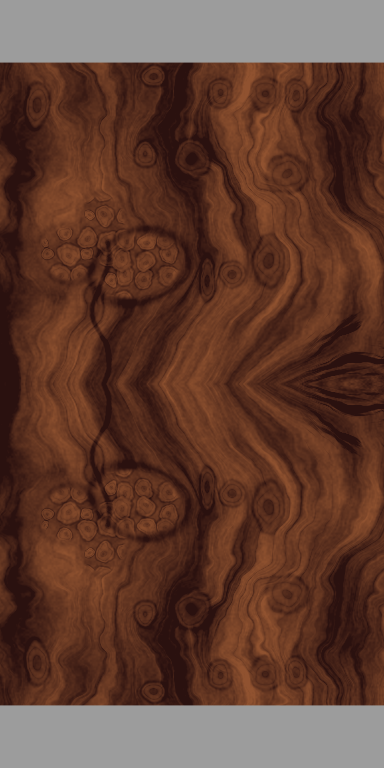
Give the GLSL for this texture, as a Shadertoy shader.

```glsl
float hash(vec2 p) {
    vec3 q = fract(vec3(p.xyx) * 0.1031);
    q += dot(q, q.yzx + 33.33);
    return fract((q.x + q.y) * q.z);
}

float noise(vec2 p) {
    vec2 i = floor(p), f = fract(p);
    f = f * f * (3.0 - 2.0 * f);
    return mix(mix(hash(i), hash(i + vec2(1, 0)), f.x),
               mix(hash(i + vec2(0, 1)), hash(i + vec2(1, 1)), f.x), f.y);
}

float fbm(vec2 p) {
    float sum = 0.0, amp = 0.5;
    for (int i = 0; i < 4; i++) {
        sum += amp * noise(p);
        p = p * 2.03 + 17.3;
        amp *= 0.5;
    }
    return sum / 0.9375;
}

float blob(vec2 p, vec2 center, vec2 radius) {
    vec2 q = (p - center) / radius;
    return exp(-dot(q, q));
}

float ridge(float n, float sharpness) {
    return pow(1.0 - abs(2.0 * n - 1.0), sharpness);
}

// Solitary knots: center, radii
const vec4 knots[11] = vec4[11](
    vec4(0.096, 0.727, 0.028, 0.055), vec4(0.378, 0.600, 0.030, 0.036),
    vec4(0.500, 0.590, 0.045, 0.050), vec4(0.400, 0.800, 0.032, 0.030),
    vec4(0.690, 0.755, 0.040, 0.040), vec4(0.770, 0.750, 0.026, 0.036),
    vec4(0.745, 0.545, 0.050, 0.045), vec4(0.605, 0.285, 0.030, 0.032),
    vec4(0.700, 0.320, 0.035, 0.060), vec4(0.540, 0.270, 0.018, 0.055),
    vec4(0.575, 0.760, 0.032, 0.040));

// Cellular cluster of ringed pips; returns a tone offset
float burlPips(vec2 p) {
    vec2 q = p * 19.0 + 0.5 * vec2(fbm(p * 22.0), fbm(p * 22.0 + 40.0));
    vec2 cell = floor(q);
    float tone = -0.06;
    for (int y = -1; y <= 1; y++)
    for (int x = -1; x <= 1; x++) {
        vec2 id = cell + vec2(x, y);
        vec2 center = id + 0.25 + 0.5 * vec2(hash(id), hash(id + 31.0));
        float radius = 0.22 + 0.34 * hash(id + 77.0);
        float d = length(q - center) / radius;
        float pip = 0.2 - 0.2 * ridge(fract(d * 2.0), 3.0) - 0.35 * exp(-d * d * 30.0);
        tone = mix(tone, pip, 1.0 - smoothstep(0.9, 1.1, d));
        tone -= 0.26 * exp(-pow((d - 1.08) / 0.12, 2.0));
    }
    return max(tone, -0.5);
}

float woodTone(vec2 p) {
    float x = p.x, m = p.y;
    vec2 warp = vec2(fbm(p * vec2(5, 6)), fbm(p * vec2(5, 6) + 50.0)) - 0.5;
    float wild = smoothstep(0.1, 0.55, m);

    // Grain coordinate: sweeping bend, chevrons at the seam, turbulence
    float bend = 0.085 * (1.0 - exp(-9.0 * m)) + 0.11 * blob(vec2(m, 0), vec2(0.34, 0), vec2(0.16));
    float u = x - bend * smoothstep(-0.1, 0.5, x);
    u -= 0.16 * smoothstep(0.55, 1.0, x) * m * 10.0 * exp(1.0 - m * 10.0);
    u += warp.x * mix(0.05, 0.16, wild);
    u += 0.022 * (noise(vec2(x * 9.0, m * 17.0)) - 0.5);
    for (int i = 0; i < 11; i++) {
        vec4 k = knots[i];
        u -= 0.75 * (x - k.x) * blob(p, k.xy, k.zw * 1.5);
    }

    // Layered figure along the grain
    float broad = fbm(vec2(u * 19.0, m * 1.8));
    float fine = fbm(vec2(u * 65.0 + 9.0, m * 4.0));
    float t = 0.5 + 1.15 * (broad - 0.5) + 0.55 * (fine - 0.5);
    t -= 0.28 * ridge(noise(vec2(u * 30.0, m * 2.2 + 5.0)), 7.0);
    t += 0.16 * ridge(noise(vec2(u * 24.0 + 60.0, m * 2.0)), 8.0);

    // Large light and dark areas
    t -= 0.42 * (1.0 - smoothstep(0.02, 0.13, x + warp.y * 0.12));
    t -= 0.30 * exp(-pow((u - 0.345) / 0.06, 2.0)) * smoothstep(0.27, 0.33, x);
    t += 0.17 * exp(-pow((u - 0.58) / 0.12, 2.0));
    t += 0.32 * blob(p, vec2(0.17, 0.08), vec2(0.07, 0.14));
    t += 0.25 * blob(p, vec2(0.97, 0.36), vec2(0.09, 0.2));
    t += 0.18 * blob(p, vec2(0.20, 0.45), vec2(0.13, 0.12));
    t += 0.15 * blob(p, vec2(0.69, 0.60), vec2(0.08, 0.22));
    t -= 0.22 * blob(p, vec2(0.86, 0.55), vec2(0.09, 0.26));
    t -= 0.24 * blob(p, vec2(0.48, 0.62), vec2(0.10, 0.16));
    t -= 0.15 * blob(p, vec2(0.25, 0.78), vec2(0.20, 0.10));

    // Lens and radiating streaks at the right seam
    float lens = length(vec2((x - 0.91) / 0.12, m / 0.055)) + warp.x * 0.6;
    float inLens = 1.0 - smoothstep(0.8, 1.15, lens);
    t = mix(t, 0.3 + 0.45 * (fbm(vec2(x * 7.0, m * 90.0)) - 0.5) + 0.15 * sin(lens * 16.0), inLens * 0.8);
    float fan = atan(m, x - 0.70) + warp.y * 0.5;
    float streak = smoothstep(0.5, 0.72, fbm(vec2(fan * 15.0, x * 9.0)));
    t -= 0.55 * streak * smoothstep(0.76, 0.86, x) * (1.0 - smoothstep(0.15, 0.24, m));

    // Burl clusters with a dark rim
    vec2 q = p - vec2(0.365, 0.305);
    q = mat2(0.95, -0.31, 0.31, 0.95) * q;
    float rightBurl = length(q / vec2(0.125, 0.088)) + warp.x * 0.45;
    float leftBurl = min(length((p - vec2(0.17, 0.34)) / vec2(0.085, 0.080)),
                         length((p - vec2(0.265, 0.40)) / vec2(0.070, 0.080))) + warp.y * 0.8;
    float burl = min(rightBurl, leftBurl);
    float inBurl = 1.0 - smoothstep(0.88, 1.04, burl);
    float burlTone = 0.64 + burlPips(p) + 0.5 * (fbm(p * 30.0) - 0.5);
    t = mix(t, burlTone, inBurl * 0.88);
    t -= 0.4 * exp(-pow((rightBurl - 1.1) / 0.10, 2.0));
    t -= 0.16 * exp(-pow((leftBurl - 1.08) / 0.10, 2.0));

    // Rings of the solitary knots
    for (int i = 0; i < 11; i++) {
        vec4 k = knots[i];
        float d = length((p - k.xy) / k.zw) + warp.y * 0.7 + 0.25 * (noise(p * 45.0) - 0.5);
        float ringTone = 0.58 - 0.3 * ridge(fract(d * 2.2), 3.0) - 0.4 * exp(-d * d * 14.0);
        t = mix(t, ringTone, 0.75 * (1.0 - smoothstep(0.75, 1.0, d)));
        t -= 0.3 * exp(-pow((d - 1.02) / 0.14, 2.0));
    }
    t -= 0.35 * blob(p, vec2(0.505, 0.585), vec2(0.04)) + 0.2 * blob(p, vec2(0.54, 0.27), vec2(0.02, 0.05));

    // Winding crack and fine pores
    float crack = abs(x - 0.262 - 0.018 * sin(m * 24.0) - warp.x * 0.04);
    t -= 0.5 * (1.0 - smoothstep(0.002, 0.010, crack)) * (1.0 - smoothstep(0.32, 0.42, m));
    t += 0.16 * (noise(vec2(u * 230.0, m * 75.0)) - 0.5) + 0.12 * (noise(p * 190.0) - 0.5);
    return clamp(t, 0.0, 1.1);
}

void mainImage(out vec4 fragColor, in vec2 fragCoord) {
    vec2 p = fragCoord / iResolution.xy * vec2(1, 2);
    p.y = abs(p.y - 1.0);
    vec3 wood = mix(vec3(0.165, 0.065, 0.058), vec3(0.53, 0.30, 0.175), woodTone(p));
    float edge = 1.5 / iResolution.y;
    float panel = 1.0 - smoothstep(0.837 - edge, 0.837 + edge, p.y);
    fragColor = vec4(mix(vec3(0.61), wood, panel), 1.0);
}
```
